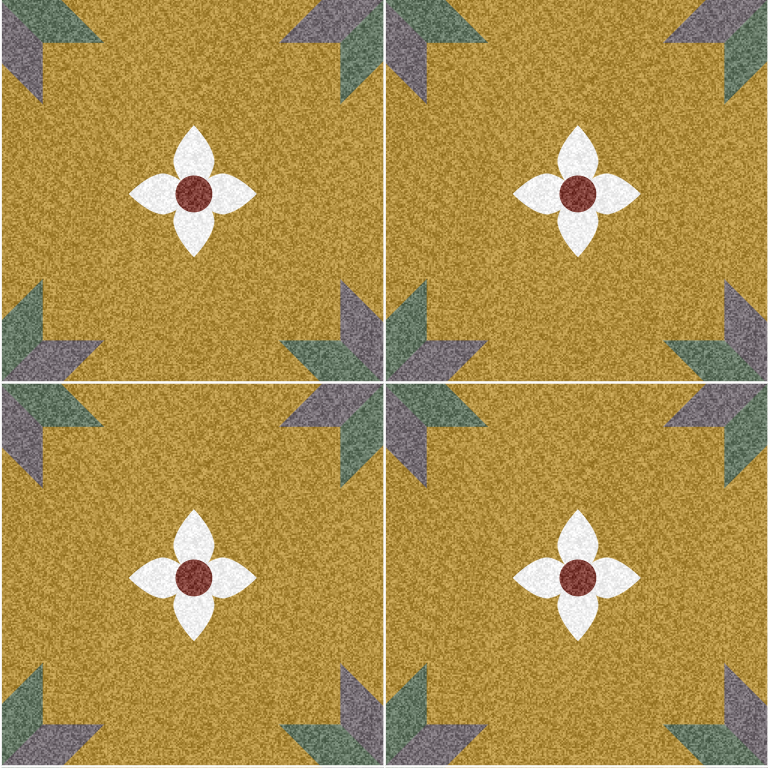
A Shadertoy shader for this pattern:

```glsl
// Grainy cement tiles: an ochre field, a four-petal flower in the middle of each
// tile and an eight-point star of rhombi at the corners, split by thin white joints.
// Shapes are distance functions in tile units; the grain is wrapping value noise.

#define REPEATS 2.0
#define JOINT_HALF 0.0033
#define JOINT_POS vec2(0.0016, 0.0040)
#define STAR_POS vec2(-0.0012, 0.0010)
#define STAR_INNER 0.1125
#define STAR_SIDE 0.160
#define FLOWER_POS vec2(0.505, 0.495)
#define PETAL_HALF 0.0534
#define PETAL_WIDEST 0.078
#define DISC_RADIUS 0.048
#define GRAIN_CELLS 256.0
#define GRAIN_AMOUNT 0.30

const vec3 OCHRE  = vec3(0.695, 0.56, 0.245);
const vec3 GREEN  = vec3(0.39, 0.465, 0.39);
const vec3 PURPLE = vec3(0.46, 0.43, 0.455);
const vec3 RED    = vec3(0.50, 0.245, 0.215);
const vec3 WHITE  = vec3(0.94);
const vec3 JOINT  = vec3(0.99);

float hash(vec2 p) {
    return fract(sin(dot(p, vec2(12.9898, 78.233))) * 43758.5453);
}

// Value noise that wraps after a whole number of lattice cells
float wrapNoise(vec2 p, float period) {
    vec2 i = floor(p);
    vec2 f = fract(p);
    f = f * f * (3.0 - 2.0 * f);
    vec2 a = mod(i, period);
    vec2 b = mod(i + 1.0, period);
    return mix(mix(hash(a), hash(vec2(b.x, a.y)), f.x),
               mix(hash(vec2(a.x, b.y)), hash(b), f.x), f.y);
}

// Fine sandy grain centred on zero
float grain(vec2 tile) {
    return wrapNoise(tile * GRAIN_CELLS + 0.2, GRAIN_CELLS) - 0.5;
}

// Offset from the nearest copy of a feature, one copy per tile
vec2 around(vec2 tile, vec2 centre) {
    return fract(tile - centre + 0.5) - 0.5;
}

float starDistance(vec2 p) {
    vec2 q = abs(p);
    float major = max(q.x, q.y);
    float minor = min(q.x, q.y);
    return max(minor - STAR_INNER, (major - minor - STAR_SIDE) * 0.7071);
}

// A pair of opposite petals: round at the base, pointed at the tip
float petalDistance(float along, float across, float tip) {
    float u = (abs(along) - PETAL_WIDEST) / (tip - PETAL_WIDEST);
    float halfWidth = PETAL_HALF * (1.0 - pow(abs(u), 1.65));
    return (abs(across) - halfWidth) * 0.8;
}

float coverage(float dist, float pixel) {
    return clamp(0.5 - dist / pixel, 0.0, 1.0);
}

void mainImage(out vec4 fragColor, in vec2 fragCoord) {
    vec2 tile = fragCoord / iResolution.xy * REPEATS;
    float pixel = REPEATS / min(iResolution.x, iResolution.y);

    vec2 joint = around(tile, JOINT_POS);
    vec2 star = around(tile, STAR_POS);
    vec2 flower = around(tile, FLOWER_POS);

    // Star: the two colours swap at the diagonals and across the joints
    float diagonal = (abs(star.y) - abs(star.x)) * 0.7071;
    float side = joint.x * joint.y < 0.0 ? -1.0 : 1.0;
    vec3 starColor = mix(GREEN, PURPLE, coverage(diagonal * side, pixel));
    vec3 color = mix(OCHRE, starColor, coverage(starDistance(star), pixel));

    // Flower: side petals are a little shorter, upright ones sit higher
    float petals = min(petalDistance(flower.x + 0.003, flower.y, 0.167),
                       petalDistance(flower.y - 0.007, flower.x, 0.172));
    float petalMask = coverage(petals, pixel);
    float discMask = coverage(length(flower) - DISC_RADIUS, pixel);
    color = mix(color, WHITE, petalMask);
    color = mix(color, RED, discMask);

    // Grain, softer on the white petals
    float softness = mix(1.0, 0.5, petalMask * (1.0 - discMask));
    color += GRAIN_AMOUNT * softness * grain(tile);

    // Joints between tiles
    float jointDistance = min(abs(joint.x), abs(joint.y)) - JOINT_HALF;
    color = mix(color, JOINT, coverage(jointDistance, pixel));

    fragColor = vec4(clamp(color, 0.0, 1.0), 1.0);
}
```
